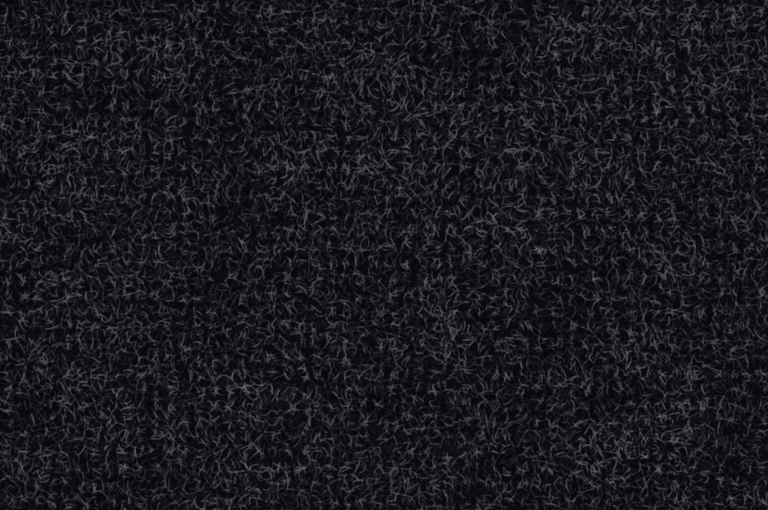
A WebGL 1 fragment shader for this texture:

```glsl
precision highp float;
// Dark charcoal wool knit: soft stitch grid under a felt of fine curled fibres.

uniform vec2 u_resolution;

float hash(vec2 p) {
  return fract(sin(dot(p, vec2(127.1, 311.7))) * 43758.5453);
}

float noise(vec2 p) {
  vec2 cell = floor(p);
  vec2 f = fract(p);
  f = f * f * (3.0 - 2.0 * f);
  float low = mix(hash(cell), hash(cell + vec2(1.0, 0.0)), f.x);
  float high = mix(hash(cell + vec2(0.0, 1.0)), hash(cell + 1.0), f.x);
  return mix(low, high, f.y);
}

// Stitch coordinates: one unit per stitch, hand-made wobble, V-shaped rows
vec2 stitchSpace(vec2 p) {
  vec2 wobble = vec2(noise(p * 17.0), noise(p * 17.0 + 40.0)) - 0.5;
  vec2 s = p / vec2(0.029, 0.031) + 0.6 * wobble;
  s.y -= 0.6 * abs(fract(s.x) - 0.5);
  return s;
}

// Darkening in the gaps between stitches, deeper in some places
float stitchShade(vec2 s) {
  vec2 edge = 0.5 - abs(fract(s) - 0.5);
  float body = smoothstep(0.0, 0.35, edge.x) * smoothstep(0.0, 0.3, edge.y);
  float depth = 0.2 + 0.55 * noise(s * 0.6 + 7.0);
  return 1.35 * mix(1.0, body, depth);
}

// Brightness of one bent fibre centred at the origin
float fibre(vec2 q, float angle, float halfLength, float bend) {
  float c = cos(angle);
  float s = sin(angle);
  q = vec2(c * q.x + s * q.y, c * q.y - s * q.x);
  float along = q.x / halfLength;
  float slope = 2.0 * bend * along;
  float d = abs(q.y - bend * halfLength * along * along) / sqrt(1.0 + slope * slope);
  float taper = 1.0 - smoothstep(0.6, 1.0, abs(along));
  return taper * (1.0 - smoothstep(0.0005, 0.003, d));
}

// One layer: a jittered fibre in every cell, leaning with its side of the stitch
float fibreLayer(vec2 p, float size, float seed) {
  vec2 home = floor(p / size);
  float sum = 0.0;
  for (int j = -1; j <= 1; j++) {
    for (int i = -1; i <= 1; i++) {
      vec2 cell = home + vec2(float(i), float(j));
      vec2 key = cell + seed * vec2(17.3, 9.7);
      vec2 centre = (cell + vec2(hash(key), hash(key + 0.31))) * size;
      float side = sign(fract(centre.x / 0.029) - 0.5);
      float angle = 1.57 + 0.5 * side + 2.7 * (hash(key + 0.57) - 0.5);
      float halfLength = size * mix(0.45, 0.9, hash(key + 0.73));
      float bend = 1.1 * (hash(key + 0.89) - 0.5);
      float glow = hash(key + 0.17);
      sum += (0.015 + 0.13 * glow * glow) * fibre(p - centre, angle, halfLength, bend);
    }
  }
  return sum;
}

void main() {
  vec2 p = gl_FragCoord.xy / u_resolution.y;

  // Dense felt, then sparse long stray hairs
  float felt = 0.0;
  for (int k = 0; k < 5; k++) {
    float layer = float(k);
    felt += fibreLayer(p + layer * 0.0053, 0.0165 + 0.0008 * layer, layer + 1.0);
  }
  float strays = fibreLayer(p, 0.05, 11.0);

  // Knit relief and broad uneven patches
  float patches = 0.74 + 0.34 * noise(p * 9.0) + 0.18 * noise(p * 24.0 + 5.0);
  float relief = stitchShade(stitchSpace(p)) * patches;
  float tone = 0.024 + relief * (0.015 + felt) + 0.7 * strays;
  tone = min(tone, 0.24 + 0.4 * max(tone - 0.24, 0.0));

  // Near-black violet in the gaps, cooler grey on the fibres
  vec3 tint = mix(vec3(0.004, -0.006, 0.013), vec3(0.0, 0.0, 0.018), smoothstep(0.05, 0.17, tone));
  gl_FragColor = vec4(tone + tint, 1.0);
}
```
